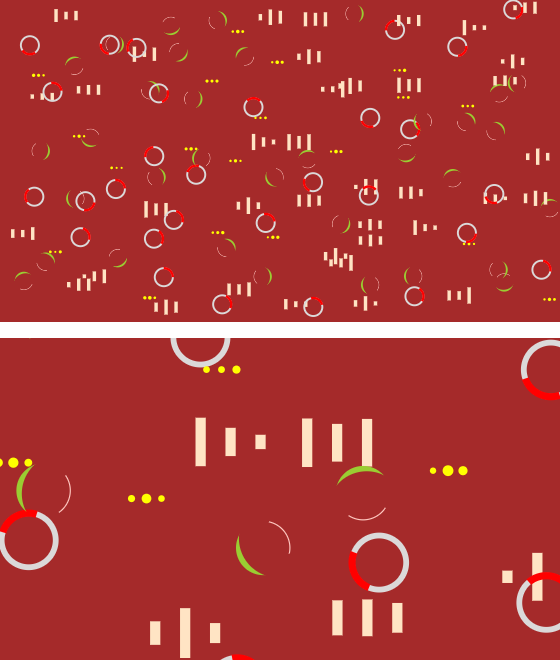
Top: the whole. Bottom: its middle third, enlarged.
Give the GLSL for this pattern, as a WebGL 1 fragment shader.

```glsl
precision highp float;
// Scattered rings, crescents, bar triplets and dot triplets on a brown-red ground.

uniform vec2 u_resolution;

const vec2 GRID = vec2(15.0, 8.0);
const vec3 GROUND = vec3(0.647, 0.165, 0.165);
const vec3 CREAM = vec3(1.0, 0.894, 0.769);
const vec3 SILVER = vec3(0.86, 0.85, 0.85);
const vec3 RED = vec3(1.0, 0.0, 0.0);
const vec3 GREEN = vec3(0.604, 0.804, 0.196);
const vec3 PINK = vec3(1.0, 0.78, 0.75);
const vec3 YELLOW = vec3(1.0, 1.0, 0.0);

float hash(vec2 cell, float seed) {
  vec3 v = fract(vec3(cell, seed) * vec3(0.1031, 0.1130, 0.0973) + 0.137);
  v += dot(v, v.yzx + 33.33);
  return fract((v.x + v.y) * v.z);
}

// Coverage of a signed distance; one unit is a hundredth of the height
float cover(float d) {
  return clamp(0.5 - d * u_resolution.y / 100.0, 0.0, 1.0);
}

float ring(vec2 p, float radius, float halfWidth) {
  return abs(length(p) - radius) - halfWidth;
}

// Quarter of the plane around the positive x axis
float quarter(vec2 p) {
  return (abs(p.y) - p.x) * 0.7071;
}

float box(vec2 p, vec2 halfSize) {
  vec2 d = abs(p) - halfSize;
  return length(max(d, 0.0)) + min(max(d.x, d.y), 0.0);
}

vec3 drawRing(vec3 color, vec2 p) {
  color = mix(color, SILVER, cover(ring(p, 2.8, 0.3)));
  return mix(color, RED, cover(max(ring(p, 2.8, 0.37), quarter(p))));
}

vec3 drawCrescent(vec3 color, vec2 p) {
  float moon = max(length(p) - 2.83, 4.05 - length(p + vec2(1.81, 0.0)));
  color = mix(color, GREEN, cover(moon));
  return mix(color, PINK, cover(max(ring(p, 2.75, 0.06), quarter(-p))));
}

vec3 drawBars(vec3 color, vec2 p, vec2 cell) {
  for (int i = -1; i <= 1; i++) {
    float k = float(i);
    float halfHeight = mix(0.45, 2.6, hash(cell, 20.0 + k));
    float d = box(p - vec2(k * 3.1, 0.0), vec2(0.53, halfHeight));
    color = mix(color, CREAM, cover(d));
  }
  return color;
}

vec3 drawDots(vec3 color, vec2 p, vec2 cell) {
  for (int i = -1; i <= 1; i++) {
    float k = float(i);
    float radius = mix(0.3, 0.56, hash(cell, 30.0 + k));
    color = mix(color, YELLOW, cover(length(p - vec2(k * 1.55, 0.0)) - radius));
  }
  return color;
}

void main() {
  vec2 p = gl_FragCoord.xy / u_resolution.y * 100.0;
  vec2 size = u_resolution / u_resolution.y * 100.0;
  vec2 margin = vec2(3.3, 2.6);
  vec2 home = floor(p / size * GRID);
  vec3 color = GROUND;

  // One motif per cell, jittered, so neighbouring cells are drawn too
  for (int y = -1; y <= 1; y++) {
    for (int x = -1; x <= 1; x++) {
      vec2 cell = home + vec2(float(x), float(y));
      if (any(lessThan(cell, vec2(0.0))) || any(greaterThanEqual(cell, GRID))) continue;

      vec2 jitter = mix(vec2(-0.05), vec2(1.05), vec2(hash(cell, 1.0), hash(cell, 2.0)));
      vec2 q = p - mix(margin, size - margin, (cell + jitter) / GRID);
      float turn = 6.2832 * hash(cell, 3.0);
      vec2 axis = vec2(cos(turn), sin(turn));
      vec2 turned = vec2(dot(q, axis), dot(q, vec2(-axis.y, axis.x)));

      // A golden-ratio sequence keeps the mix of motifs even
      float kind = fract((cell.x + cell.y * GRID.x) * 0.618 + 0.4 * hash(cell, 4.0));
      if (kind < 0.29) color = drawRing(color, turned);
      else if (kind < 0.54) color = drawCrescent(color, turned);
      else if (kind < 0.86) color = drawBars(color, q, cell);
      else color = drawDots(color, q, cell);
    }
  }
  gl_FragColor = vec4(color, 1.0);
}
```
